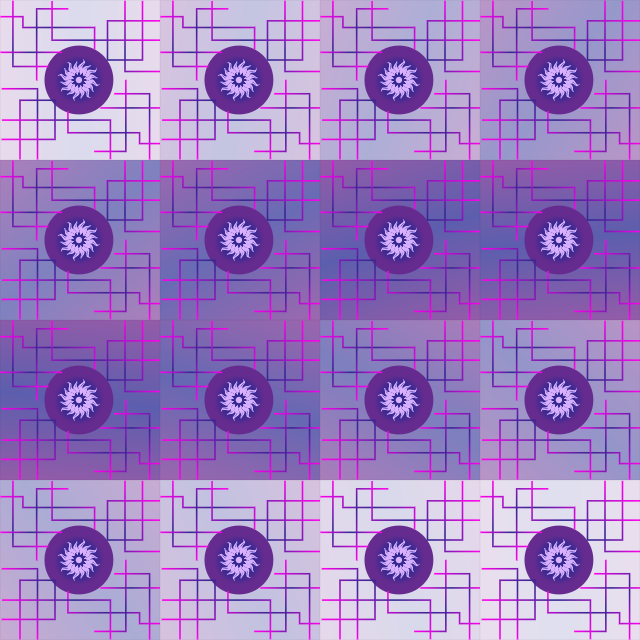
Give the GLSL for this pattern, as a WebGL 2 fragment shader.

```glsl
#version 300 es
precision highp float;

uniform vec2 u_resolution;
out vec4 fragColor;

// Lengths are in tile units: each tile is UNIT wide, y runs downwards
#define TILES 4.0
#define UNIT 192.0
#define LINE_HALF 0.95
#define DISC_RADIUS 41.3
#define DISC_CENTRE vec2(94.7, 96.0)
#define TURN_SUM vec2(195.0, 192.3)
#define RAYS 16.0
#define MAGENTA vec3(1.0, 0.0, 0.93)
#define INDIGO vec3(0.20, 0.16, 0.57)
#define PURPLE vec3(0.40, 0.17, 0.56)
#define LAVENDER vec3(0.85, 0.69, 1.0)

const float TAU = 6.2831853;
float pixel; // size of one pixel in tile units

float cover(float d) {
    return clamp(0.5 - d / pixel, 0.0, 1.0);
}

// Reflected gradient that turns and fades from tile to tile
vec3 background(vec2 p, float index) {
    float angle = radians(12.0 * index);
    vec2 dir = vec2(cos(angle), sin(angle));
    vec2 q = p / UNIT - 0.5;
    float span = 0.5 * (abs(dir.x) + abs(dir.y));
    float band = abs(dot(q, dir)) / span;
    vec3 tint = mix(vec3(0.36, 0.37, 0.68), vec3(0.58, 0.36, 0.66), band);
    float strength = clamp(1.21 - 0.14 * abs(index - 7.05), 0.2, 1.0);
    return mix(vec3(1.0), tint, strength);
}

// Flame-rayed sun on a glowing disc
vec3 drawSun(vec3 col, vec2 p) {
    float r = length(p);
    float a = atan(p.y, p.x) / TAU + 0.5;
    vec3 disc = mix(INDIGO, PURPLE, smoothstep(17.0, 32.0, r));
    col = mix(col, disc, cover(r - DISC_RADIUS));

    // Wavy rays, alternately long and short
    float sway = 0.22 * sin((r - 13.0) * 0.5);
    float ray = a * RAYS + sway;
    float tip = 25.5 - 2.5 * mod(floor(ray), 2.0);
    float s = fract(ray) - 0.5;
    float halfWidth = 0.52 * (1.0 - clamp((r - 13.5) / (tip - 13.5), 0.0, 1.0));
    float arc = TAU * r / RAYS;
    float petal = max((abs(s) - halfWidth) * arc, r - tip);
    col = mix(col, LAVENDER, cover(petal));

    // Fine slit along each ray
    float slit = max(abs(s - 0.1) * arc - 0.3, abs(r - 18.5) - 2.5);
    col = mix(col, INDIGO, 0.7 * cover(slit));

    // Dark star and its bright core
    float spike = abs(fract(a * 12.0) - 0.5) * 2.0;
    col = mix(col, INDIGO, cover(r - 6.3 - 3.5 * spike));
    return mix(col, LAVENDER, cover(r - 3.8));
}

// Right-angled path: steps go across, down, across, down
vec3 drawPath(vec3 col, vec2 p, vec2 start, vec4 steps) {
    float total = dot(abs(steps), vec4(1.0));
    float travelled = 0.0, nearest = 1e4, along = 0.0;
    for (int i = 0; i < 4; i++) {
        float size = abs(steps[i]);
        if (size > 0.0) {
            vec2 dir = (i % 2 == 0 ? vec2(1.0, 0.0) : vec2(0.0, 1.0)) * sign(steps[i]);
            vec2 q = p - start;
            float h = clamp(dot(q, dir), 0.0, size);
            vec2 off = abs(q - dir * h);
            float d = max(off.x, off.y);
            if (d < nearest) {
                nearest = d;
                along = travelled + h;
            }
            start += dir * size;
            travelled += size;
        }
    }
    // Bright at both ends, dark halfway
    vec3 ink = mix(INDIGO, MAGENTA, abs(2.0 * along / total - 1.0));
    return mix(col, ink, cover(nearest - LINE_HALF));
}

// Half of the circuit; the other half is its half-turn
vec3 drawCircuit(vec3 col, vec2 p) {
    col = drawPath(col, p, vec2(1.5, 20.0), vec4(26, 13, 86, 25));
    col = drawPath(col, p, vec2(81.0, 10.6), vec4(-37, 85, 0, 0));
    col = drawPath(col, p, vec2(192.0, 25.0), vec4(-63, 47, 42, -70));
    col = drawPath(col, p, vec2(192.0, 85.8), vec4(-42, -84, 0, 0));
    col = drawPath(col, p, vec2(57.0, 79.8), vec4(-41.5, -78, 0, 0));
    col = drawPath(col, p, vec2(191.5, 48.2), vec4(-129, -46, 0, 0));
    return drawPath(col, p, vec2(1.5, 62.8), vec4(72, 0, 0, 0));
}

void main() {
    vec2 uv = gl_FragCoord.xy / u_resolution;
    vec2 grid = vec2(uv.x, 1.0 - uv.y) * TILES;
    vec2 tile = floor(grid);
    vec2 p = fract(grid) * UNIT;
    pixel = TILES * UNIT / min(u_resolution.x, u_resolution.y);

    vec3 col = background(p, tile.y * TILES + tile.x);
    vec2 edge = min(p, UNIT - p);
    col *= 1.0 - 0.1 * cover(min(edge.x, edge.y) - 0.4);
    col = drawSun(col, p - DISC_CENTRE);
    col = drawCircuit(col, p);
    col = drawCircuit(col, TURN_SUM - p);
    fragColor = vec4(col, 1.0);
}
```
